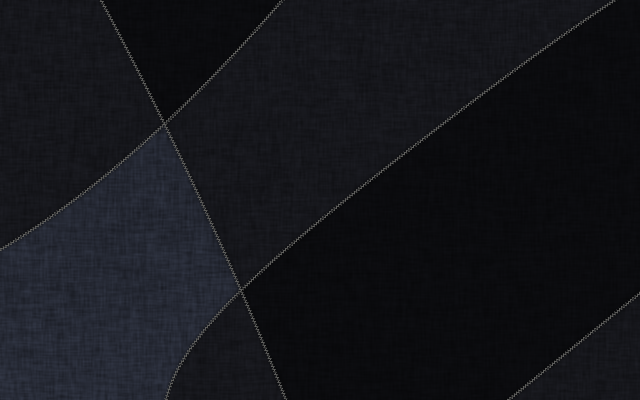
A WebGL 1 fragment shader for this background:

```glsl
precision highp float;
// Dark linen panels divided by curved zigzag-stitched seams.

uniform vec2 u_resolution;

// Panel colours
const vec3 BLACK_CLOTH = vec3(0.042, 0.044, 0.055);
const vec3 CHARCOAL_CLOTH = vec3(0.085, 0.088, 0.107);
const vec3 BLUE_CLOTH = vec3(0.142, 0.156, 0.198);
const vec3 THREAD_COLOR = vec3(0.38, 0.38, 0.37);

// Seam curves: start value and polynomial coefficients of powers 1 to 4
const float STEEP_START = 0.715;
const vec4 STEEP_CURVE = vec4(-0.391, -0.0716, 0.0, 0.0);
const float UPPER_START = 0.375;
const vec4 UPPER_CURVE = vec4(0.600, 0.404, 0.0, 0.0);
const float SWEEP_START = 0.415;
const vec4 SWEEP_CURVE = vec4(0.2325, 2.153, -2.033, 0.770);
const float CORNER_START = 1.271;
const vec4 CORNER_CURVE = vec4(1.232, 0.0, 0.0, 0.0);

// Stitching, in canvas heights
const float STITCH_PERIOD = 0.0072;
const float STITCH_REACH = 0.0028;
const float THREAD_RADIUS = 0.0010;
const float SHADOW_WIDTH = 0.007;
const float SHADOW_DEPTH = 0.35;

// Weave
const float THREAD_COUNT = 400.0;
const float THREAD_LENGTH = 0.08;
const float WEAVE_CONTRAST = 0.55;
const float BLOTCH_CONTRAST = 0.10;

float hash(vec2 p) {
  vec3 q = fract(vec3(p.xyx) * 0.1031);
  q += dot(q, q.yzx + 33.33);
  return fract((q.x + q.y) * q.z);
}

float noise(vec2 p) {
  vec2 cell = floor(p);
  vec2 f = fract(p);
  f = f * f * (3.0 - 2.0 * f);
  float low = mix(hash(cell), hash(cell + vec2(1.0, 0.0)), f.x);
  float high = mix(hash(cell + vec2(0.0, 1.0)), hash(cell + 1.0), f.x);
  return mix(low, high, f.y);
}

// Signed distance to x = curve(y), and position along the seam
vec2 seam(vec2 p, float start, vec4 k) {
  float t = p.y;
  float x = start + t * (k.x + t * (k.y + t * (k.z + t * k.w)));
  float slope = k.x + t * (2.0 * k.y + t * (3.0 * k.z + t * 4.0 * k.w));
  vec2 along = normalize(vec2(dot(k, vec4(1.0)), 1.0));
  return vec2((x - p.x) / sqrt(1.0 + slope * slope), dot(p, along));
}

// Antialiased side of a seam, 0 to 1
float side(float dist, float pixel) {
  return smoothstep(-0.5 * pixel, 0.5 * pixel, dist);
}

// Brightness of crossed threads, averaging 1
float linen(vec2 p) {
  vec2 fine = vec2(THREAD_COUNT, THREAD_COUNT * THREAD_LENGTH);
  float warp = noise(p * fine) + 0.4 * noise(p * fine * vec2(0.6, 2.5) + 17.0);
  float weft = noise(p * fine.yx + 41.0) + 0.4 * noise(p * fine.yx * vec2(2.5, 0.6) + 73.0);
  float blotch = noise(p * 42.0) + noise(p * 90.0 + 9.0) - 1.0;
  return 1.0 + WEAVE_CONTRAST * 0.5 * (warp + weft - 1.4) + BLOTCH_CONTRAST * blotch;
}

// Lays a contact shadow and a zigzag thread over the cloth
vec3 stitch(vec3 cloth, vec2 s, float pixel) {
  float shade = SHADOW_DEPTH * exp(-s.x * s.x / (SHADOW_WIDTH * SHADOW_WIDTH));
  float zigzag = STITCH_REACH * (4.0 * abs(fract(s.y / STITCH_PERIOD) - 0.5) - 1.0);
  float steepness = 4.0 * STITCH_REACH / STITCH_PERIOD;
  float dist = abs(s.x - zigzag) / sqrt(1.0 + steepness * steepness);
  float blur = 0.5 * pixel;
  float thread = 1.0 - smoothstep(max(THREAD_RADIUS - blur, 0.0), THREAD_RADIUS + blur, dist);
  return mix(cloth * (1.0 - shade), THREAD_COLOR, thread);
}

void main() {
  float pixel = 1.0 / u_resolution.y;
  vec2 p = gl_FragCoord.xy * pixel;

  vec2 steep = seam(p, STEEP_START, STEEP_CURVE);
  vec2 upper = seam(p.yx, UPPER_START, UPPER_CURVE);
  vec2 sweep = seam(p, SWEEP_START, SWEEP_CURVE);
  vec2 corner = seam(p, CORNER_START, CORNER_CURVE);

  // Panels alternate across each seam, except for the blue one
  float left = side(steep.x, pixel);
  float below = side(upper.x, pixel);
  float inside = side(sweep.x, pixel);
  float inner = side(corner.x, pixel);
  float parity = (2.0 * left - 1.0) * (1.0 - 2.0 * below)
               * (2.0 * inside - 1.0) * (2.0 * inner - 1.0);
  vec3 color = mix(BLACK_CLOTH, CHARCOAL_CLOTH, 0.5 + 0.5 * parity);
  vec3 blue = BLUE_CLOTH * (1.08 - 0.16 * p.y);
  color = mix(color, blue, left * below * inside);
  color *= linen(p);

  color = stitch(color, corner, pixel);
  color = stitch(color, upper, pixel);
  color = stitch(color, sweep, pixel);
  color = stitch(color, steep, pixel);
  gl_FragColor = vec4(color, 1.0);
}
```
